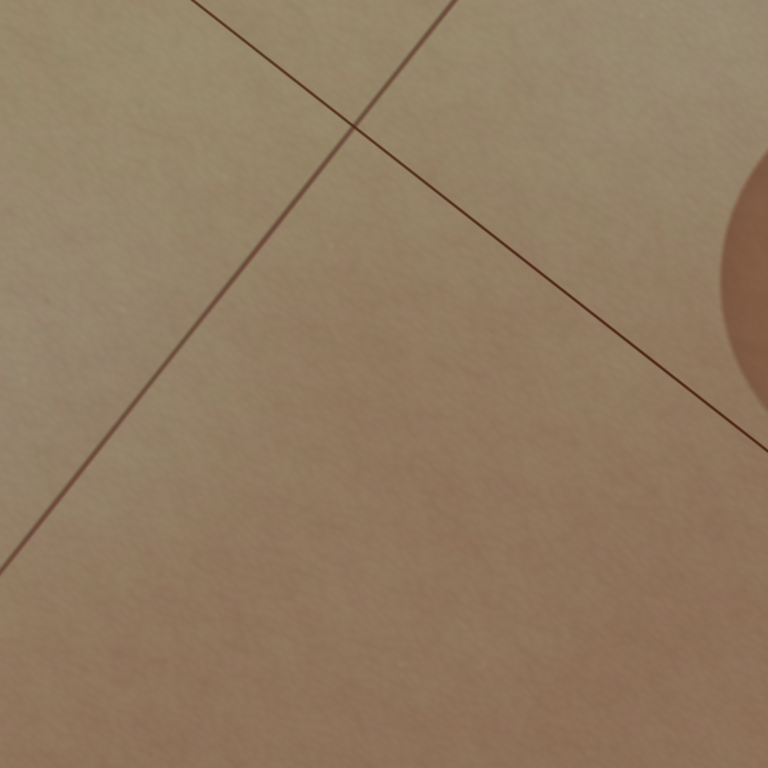
A WebGL 1 fragment shader for this texture:

```glsl
precision highp float;
uniform vec2 u_resolution;

#define CROSSING vec2(0.461, 0.835)
#define GRID_ANGLE 0.665
#define JOINT_SKEW 0.0066
#define TILE_SIZE 1.1
#define JOINT_WIDTH 0.0040
#define PALE vec3(0.590, 0.530, 0.415)
#define WARM vec3(0.550, 0.439, 0.346)
#define DARK_JOINT vec3(0.29, 0.13, 0.07)
#define SOFT_JOINT vec3(0.37, 0.25, 0.19)
#define DISC_COLOR vec3(0.500, 0.357, 0.266)
#define DISC_CENTER vec2(1.202, 0.634)
#define DISC_RADIUS 0.264

vec2 hash2(vec2 p) {
  vec2 q = vec2(dot(p, vec2(127.1, 311.7)), dot(p, vec2(269.5, 183.3)));
  return fract(sin(q) * 4375.85);
}

// Distance to the nearest jittered cell point, and that cell's random value
vec2 cellular(vec2 p) {
  vec2 cell = floor(p);
  vec2 nearest = vec2(2.0, 0.0);
  for (int j = -1; j <= 1; j++) {
    for (int i = -1; i <= 1; i++) {
      vec2 id = cell + vec2(float(i), float(j));
      vec2 jitter = hash2(id);
      float d = distance(p, id + jitter);
      if (d < nearest.x) nearest = vec2(d, fract(jitter.x * 7.0 + jitter.y * 13.0));
    }
  }
  return nearest;
}

// Soft clouds from warped, rotated sine layers
float clouds(vec2 p) {
  float sum = 0.0;
  float amp = 0.5;
  for (int i = 0; i < 5; i++) {
    p += 0.55 * sin(p.yx * 1.3 + float(i) * 1.9);
    sum += amp * sin(p.x) * sin(p.y + 0.7);
    p = mat2(0.8, 0.6, -0.6, 0.8) * p * 1.9;
    amp *= 0.6;
  }
  return sum;
}

// Signed distance to the nearest line spaced one tile apart
float jointDistance(float x) {
  return (fract(x / TILE_SIZE + 0.5) - 0.5) * TILE_SIZE;
}

float band(float d, float halfWidth, float blur) {
  return 1.0 - smoothstep(halfWidth - blur, halfWidth + blur, abs(d));
}

float glow(vec2 p, float tightness) {
  return exp(-tightness * dot(p, p));
}

void main() {
  float pixel = 1.0 / min(u_resolution.x, u_resolution.y);
  vec2 uv = gl_FragCoord.xy * pixel;

  // Rotated tile grid
  float c = cos(GRID_ANGLE);
  float s = sin(GRID_ANGLE);
  vec2 p = uv - CROSSING;
  vec2 grid = vec2(c * p.x - s * p.y, s * p.x + c * p.y);
  grid.x -= JOINT_SKEW * grid.y;
  vec2 tile = floor(grid / TILE_SIZE);

  // Broad light falloff with a warmer middle and cool pale corners
  float light = uv.y * 0.8 - uv.x * 0.3 - 0.1 * glow(uv - vec2(0.5, 0.58), 8.0);
  float cool = glow(uv - vec2(0.04, 0.56), 14.0) + glow(uv - vec2(0.95, 1.0), 10.0);
  float paleness = smoothstep(-0.24, 0.72, light) + 0.13 * cool;
  paleness += 0.16 * clouds(uv * 9.0 + tile * 3.7);
  paleness += 0.06 * (hash2(tile + 5.0).x - 0.5);

  // Streaked mottling along the tile
  float streaks = clouds(grid * vec2(38.0, 72.0));
  paleness += 0.13 * streaks;
  vec3 color = mix(WARM, PALE, clamp(paleness, -0.15, 1.2));
  color += vec3(0.0, 0.002, 0.022) * cool;

  // Fine grain and sparse faint specks
  vec2 grain = cellular(grid * vec2(60.0, 120.0));
  color += 0.020 * (0.45 - grain.x);
  vec2 speck = cellular(uv * 20.0);
  float fleck = (1.0 - smoothstep(0.02, 0.14, speck.x)) * step(0.94, speck.y);
  color += 0.016 * fleck * sign(speck.y - 0.97);

  // Olive and rose blotches
  float hue = clouds(grid * vec2(50.0, 64.0) + 4.0);
  color += vec3(0.006, -0.006, 0.005) * hue;

  // Joints: a soft one with coloured fringes, a crisp dark one
  float halfWidth = 0.5 * JOINT_WIDTH;
  float softBlur = max(pixel, 0.0020);
  float crispBlur = max(pixel, 0.0015);
  vec2 d = vec2(jointDistance(grid.x), jointDistance(grid.y));
  float fringe = 0.5 + 0.5 * sin(grid.y * 14.0 + 4.0);
  color = mix(color, vec3(0.41, 0.39, 0.27), 0.65 * band(d.x + 0.0022, halfWidth, softBlur));
  color = mix(color, vec3(0.50, 0.29, 0.27), (0.4 + 0.35 * fringe) * band(d.x - 0.0020, halfWidth, softBlur));
  color = mix(color, SOFT_JOINT, 0.72 * band(d.x, halfWidth, softBlur));
  float depth = 0.82 + 0.13 * smoothstep(-0.2, 0.5, grid.x);
  color = mix(color, DARK_JOINT, depth * band(d.y, halfWidth * 0.85, crispBlur));

  // Brown disc entering at the side, a little darker at its soft rim
  float rim = distance(uv, DISC_CENTER) - DISC_RADIUS;
  vec3 disc = DISC_COLOR * (0.96 + 0.05 * smoothstep(0.0, 0.04, -rim));
  disc += 0.012 * streaks + 0.012 * (0.45 - grain.x);
  color = mix(color, disc, 1.0 - smoothstep(-0.005, 0.005, rim));

  gl_FragColor = vec4(color, 1.0);
}
```
